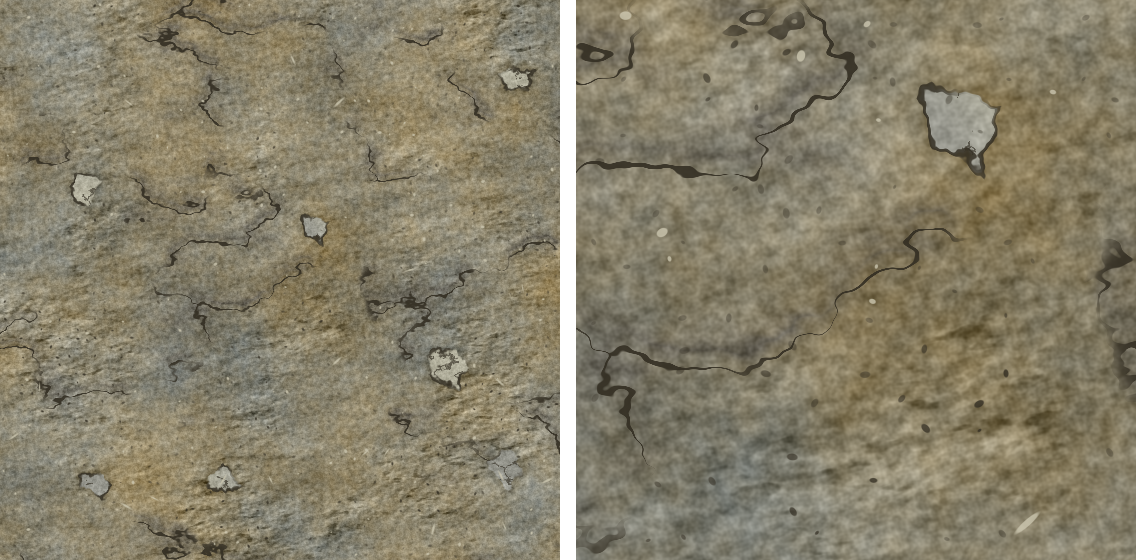
Left, the full canvas; right, a detail of the centre.
Give the GLSL for this texture, as a Shadertoy shader.

```glsl
// Weathered clay plaster wall with ragged cracks, pale chipped patches, grit and straw.

const vec3 CLAY = vec3(0.555, 0.525, 0.432);
const vec3 WARM_SHIFT = vec3(0.055, 0.004, -0.075);
const vec3 DAMP_GREY = vec3(0.36, 0.345, 0.31);
const vec3 CRACK_DARK = vec3(0.20, 0.18, 0.135);
const vec3 PALE_STONE = vec3(0.70, 0.69, 0.615);
const vec3 CHIP_LIGHT = vec3(0.80, 0.78, 0.69);

vec2 hash2(vec2 cell, float seed) {
    vec3 q = fract((cell.xyx + seed * 37.0) * vec3(0.1031, 0.1030, 0.0973));
    q += dot(q, q.yzx + 33.33);
    return fract((q.xx + q.yz) * q.zy);
}

vec2 direction(float angle) { return vec2(cos(angle), sin(angle)); }

vec2 rotate(vec2 p, float angle) {
    vec2 d = direction(angle);
    return vec2(d.x * p.x + d.y * p.y, d.x * p.y - d.y * p.x);
}

float corner(vec2 cell, vec2 offset, vec2 f, float seed) {
    return dot(direction(6.2832 * hash2(cell + offset, seed).x), f - offset);
}

float gradientNoise(vec2 p, float seed) {
    vec2 i = floor(p), f = fract(p);
    vec2 u = f * f * f * (f * (f * 6.0 - 15.0) + 10.0);
    float low = mix(corner(i, vec2(0, 0), f, seed), corner(i, vec2(1, 0), f, seed), u.x);
    float high = mix(corner(i, vec2(0, 1), f, seed), corner(i, vec2(1, 1), f, seed), u.x);
    return mix(low, high, u.y);
}

float fbm(vec2 p, int octaves, float gain, float seed) {
    float sum = 0.0, amp = 1.0;
    for (int k = 0; k < octaves; k++) {
        sum += amp * gradientNoise(p, seed + float(k));
        p = rotate(p, 0.15) * 2.03;
        amp *= gain;
    }
    return sum;
}

// Distance to the nearest Voronoi border, in cell units
float cellBorder(vec2 p, float seed) {
    vec2 base = floor(p), f = fract(p), nearest = vec2(8.0);
    for (int k = 0; k < 9; k++) {
        vec2 g = vec2(k % 3 - 1, k / 3 - 1);
        vec2 r = g + hash2(base + g, seed) - f;
        if (dot(r, r) < dot(nearest, nearest)) nearest = r;
    }
    float border = 8.0;
    for (int k = 0; k < 25; k++) {
        vec2 g = vec2(k % 5 - 2, k / 5 - 2);
        vec2 r = g + hash2(base + g, seed) - f, gap = r - nearest;
        if (dot(gap, gap) > 0.0001) border = min(border, dot(0.5 * (r + nearest), normalize(gap)));
    }
    return border;
}

// Canvas distance to a wandering crack network
float crackDistance(vec2 uv, vec2 scale, float seed) {
    vec2 p = uv * scale;
    vec2 wander = vec2(fbm(p * 1.7, 5, 0.55, seed), fbm(p * 1.7, 5, 0.55, seed + 9.0));
    return cellBorder(p + 0.42 * wander, seed) / scale.y;
}

// Signed distance to scattered angular patches
float patchDistance(vec2 uv, float count, float chance, float seed) {
    vec2 base = floor(uv * count);
    float nearest = 1.0;
    for (int k = 0; k < 9; k++) {
        vec2 cell = base + vec2(k % 3 - 1, k / 3 - 1);
        vec2 pick = hash2(cell, seed + 1.0);
        if (pick.x > chance) continue;
        vec2 q = uv - (cell + 0.2 + 0.6 * hash2(cell, seed)) / count;
        float radius = mix(0.022, 0.046, pick.y), d = -1.0;
        for (int side = 0; side < 6; side++) {
            vec2 r = hash2(cell, seed + 2.0 + float(side));
            d = max(d, dot(q, direction(1.047 * (float(side) + 0.7 * r.x))) - radius * (0.5 + 0.8 * r.y));
        }
        nearest = min(nearest, d);
    }
    return nearest;
}

// Coverage of randomly turned oval specks, one per chosen cell
float specks(vec2 uv, float count, float chance, float size, float aspect, float seed, float px) {
    vec2 p = uv * count, cell = floor(p);
    vec2 pick = hash2(cell, seed), spin = hash2(cell, seed + 1.0);
    vec2 q = rotate(fract(p) - 0.3 - 0.4 * hash2(cell, seed + 2.0), 3.1416 * spin.x) * vec2(1.0, aspect);
    float radius = size * (0.35 + 0.65 * pick.y), soft = 0.7 * px * count * aspect;
    return step(pick.x, chance) * (1.0 - smoothstep(radius - soft, radius + soft, length(q)));
}

float relief(vec2 uv) { return fbm(rotate(uv, 0.2) * vec2(15.0, 27.0), 5, 0.55, 21.0); }

void mainImage(out vec4 fragColor, in vec2 fragCoord) {
    float px = 1.0 / iResolution.y;
    vec2 uv = fragCoord * px;

    // Clay tone: broad stains, horizontal smears, fine grain
    float grain = fbm(uv * 95.0, 3, 0.8, 1.0);
    float smear = fbm(rotate(uv, 0.12) * vec2(8.0, 21.0), 5, 0.6, 5.0);
    float stain = fbm(uv * 3.2, 4, 0.5, 11.0);
    vec3 color = CLAY + 0.115 * grain + 0.085 * smear + 0.085 * stain;
    color += WARM_SHIFT * (fbm(uv * 4.5, 4, 0.6, 15.0) + 0.3 * gradientNoise(uv * 70.0, 19.0));

    // Eroded relief and dark scratches
    float rough = smoothstep(-0.1, 0.4, fbm(uv * 4.0, 3, 0.5, 27.0));
    color += (0.12 + 0.30 * rough) * (relief(uv) - relief(uv + vec2(-0.003, 0.003)));
    float scratch = smoothstep(0.22, 0.6, fbm(rotate(uv, 0.15) * vec2(26.0, 70.0), 3, 0.6, 31.0));
    color -= 0.17 * scratch * (0.3 + 0.7 * rough);

    // Cracks with a damp band along one side
    vec2 crackScale = vec2(2.8, 4.4);
    float crack = crackDistance(uv, crackScale, 41.0);
    float bandDistance = crackDistance(uv - vec2(0.0, 0.011), crackScale, 41.0);
    float open = smoothstep(-0.04, 0.16, fbm(uv * 4.5, 3, 0.5, 51.0));
    float band = exp(-bandDistance / 0.016) * open * (0.75 + 0.6 * smear);
    color = mix(color, DAMP_GREY + 0.13 * grain, clamp(0.8 * band, 0.0, 0.85));
    float width = 0.0016 * (0.8 + 2.0 * gradientNoise(uv * 22.0, 55.0));
    float line = open * (1.0 - smoothstep(width, width + 1.6 * px, crack));
    color = mix(color, CRACK_DARK, 0.9 * line);

    // Chipped patches of pale stone with broken dark rims
    float ragged = fbm(uv * 24.0, 4, 0.55, 61.0);
    float chip = patchDistance(uv, 4.0, 0.42, 65.0) + 0.013 * ragged;
    color -= 0.07 * (1.0 - smoothstep(0.0, 0.016, chip));
    vec3 stone = PALE_STONE + 0.10 * grain + 0.07 * smear;
    stone -= vec3(0.10, 0.09, 0.05) * smoothstep(-0.1, 0.3, gradientNoise(uv * 5.0, 71.0));
    float seam = crackDistance(uv, vec2(20.0, 24.0), 75.0);
    stone = mix(stone, CRACK_DARK, 0.65 * (1.0 - smoothstep(0.0004, 0.0004 + 1.5 * px, seam)) * step(0.0, ragged));
    color = mix(color, stone, 1.0 - smoothstep(-px, px, chip));
    float rim = 1.0 - smoothstep(0.001, 0.001 + 1.6 * px, abs(chip));
    color = mix(color, CRACK_DARK, 0.85 * rim * smoothstep(-0.2, 0.15, gradientNoise(uv * 18.0, 81.0)));

    // Pits, grit and straw
    float pits = specks(uv, 62.0, 0.22, 0.20, 1.6, 85.0, px);
    color = mix(color, CRACK_DARK, pits * (0.35 + 0.5 * rough));
    float grit = specks(uv, 48.0, 0.07, 0.17, 1.4, 91.0, px);
    float straw = specks(uv, 24.0, 0.035, 0.26, 5.0, 97.0, px);
    color = mix(color, CHIP_LIGHT, 0.8 * max(grit, straw));

    fragColor = vec4(clamp(color, 0.0, 1.0), 1.0);
}
```
